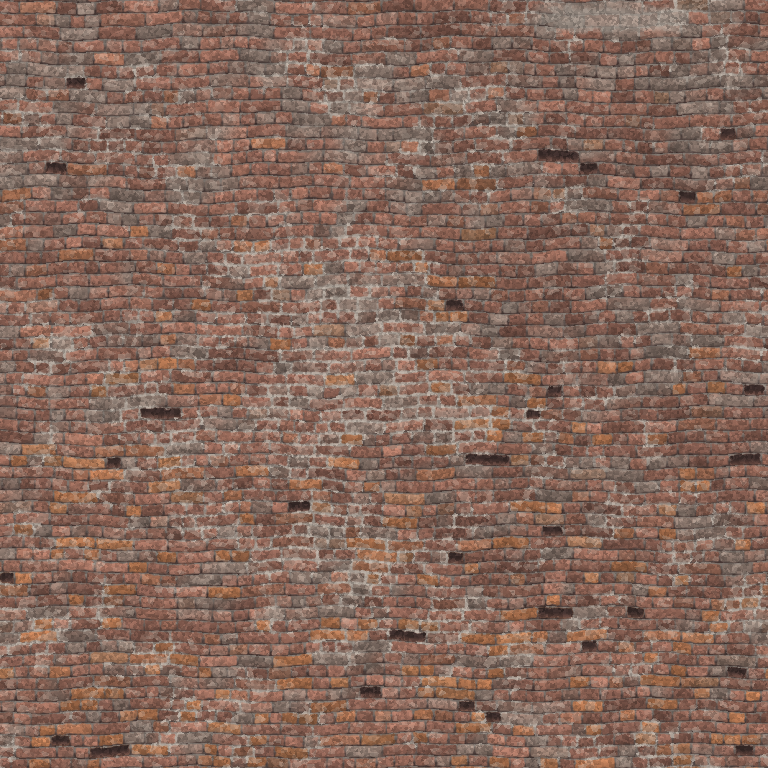
Give the GLSL for this texture, as a three.js fragment shader.

```glsl
varying vec2 vUv;

const float TAU = 6.2831853;
const float ROWS = 64.0;
const float PAIRS = 21.0;          // one long brick or two short ones each
const float ROW_SQUEEZE = 4.0;     // thinner courses toward the bottom
const float JITTER = 0.55;
const float JOINT = 0.075;         // half joint width, in courses
const float CORNER = 0.13;
const float HOLE_SHARE = 0.012;
const vec3 RED = vec3(0.61, 0.425, 0.36);
const vec3 DARK_RED = vec3(0.48, 0.335, 0.29);
const vec3 GREY = vec3(0.50, 0.445, 0.41);
const vec3 ORANGE = vec3(0.66, 0.43, 0.28);
const vec3 MORTAR = vec3(0.70, 0.66, 0.62);
const vec3 DUST = vec3(0.60, 0.55, 0.51);
const vec3 SHADOW = vec3(0.24, 0.18, 0.17);

float hash(vec2 p) {
  vec3 q = fract(p.xyx * 0.1031);
  q += dot(q, q.yzx + 33.33);
  return fract((q.x + q.y) * q.z);
}

// Cellular noise: x is the nearest distance, y a value per cell
vec2 cellular(vec2 p) {
  vec2 base = floor(p);
  vec2 best = vec2(9.0, 0.0);
  for (int j = -1; j <= 1; j++) {
    for (int i = -1; i <= 1; i++) {
      vec2 c = base + vec2(float(i), float(j));
      vec2 seed = c + vec2(hash(c + 3.7), hash(c + 91.3));
      float d = distance(p, seed);
      if (d < best.x) best = vec2(d, hash(c + 41.9));
    }
  }
  return best;
}

// Layered sines: broad tiling patches from about -1 to 1
float patches(vec2 p, float seed) {
  vec2 a = TAU * p;
  float warp = 1.3 * sin(2.0 * a.y + a.x + seed) + 0.8 * sin(5.0 * a.x - 3.0 * a.y);
  return 0.5 * sin(2.0 * a.x + warp + seed) * sin(3.0 * a.y - warp + 2.0 * seed)
       + 0.3 * sin(7.0 * a.x + 4.0 * a.y + 2.0 * warp - seed)
       + 0.25 * sin(11.0 * a.y - 5.0 * a.x + warp + 3.0 * seed);
}

float joint(float pair, float row) {
  return 2.0 * pair + JITTER * (hash(vec2(mod(pair, PAIRS), row + 57.0)) - 0.5);
}

void main() {
  vec2 uv = vUv;
  vec2 grain = cellular(uv * 300.0);
  vec2 chips = cellular(uv * vec2(110.0, 150.0));
  float soft = 0.04 + 0.6 * fwidth(vUv.y) * ROWS;

  // Courses, slightly wavy
  float y = uv.y * ROWS + ROW_SQUEEZE * uv.y * (1.0 - uv.y);
  y += 0.16 * sin(TAU * (3.0 * uv.x + 2.0 * uv.y)) + 0.07 * sin(TAU * (11.0 * uv.x - 5.0 * uv.y));
  float row = mod(floor(y), ROWS);
  float odd = mod(row, 2.0);

  // Bricks along the course
  float x = uv.x * 2.0 * PAIRS + 0.5 * odd + 0.6 * hash(vec2(row, 7.0));
  float pair = floor(0.5 * x);
  pair += step(joint(pair + 1.0, row), x) + step(joint(pair, row), x) - 1.0;
  float left = joint(pair, row);
  float right = joint(pair + 1.0, row);
  vec2 id = vec2(2.0 * mod(pair, PAIRS), row);
  if (hash(id + 19.0) < mix(0.82, 0.25, odd)) {
    float middle = 0.5 * (left + right) + 0.25 * (hash(id + 29.0) - 0.5);
    if (x < middle) right = middle;
    else { left = middle; id.x += 1.0; }
  }
  float aspect = ROWS / (2.0 * PAIRS);
  vec2 local = vec2((x - 0.5 * (left + right)) * aspect, fract(y) - 0.5);
  vec2 extent = vec2(0.5 * (right - left) * aspect, 0.5);

  // Wear: pale mortar, soot and one eroded strip near the top
  vec2 centre = (uv - vec2(0.44, 0.46)) / vec2(0.17, 0.22);
  float pale = patches(uv, 1.7) + 0.8 * exp(-dot(centre, centre));
  float soot = patches(uv, 4.1) + 0.35 * (uv.y - 0.4);
  vec2 strip = abs(uv - vec2(0.80, 0.975)) / vec2(0.085, 0.016);
  float eroded = 1.0 - smoothstep(0.7, 1.2, max(strip.x, strip.y) + 0.5 * (chips.y - 0.5));
  float lime = smoothstep(0.05, 0.8, pale + 0.9 * (chips.y - 0.5));

  // Chipped rounded brick outline
  float gap = JOINT * (0.75 + 0.5 * hash(id + 5.0)) + 0.04 * lime;
  vec2 q = abs(local) - extent + gap + CORNER;
  float dist = length(max(q, 0.0)) + min(max(q.x, q.y), 0.0) - CORNER;
  dist += 0.16 * (chips.x - 0.45) + 0.07 * (grain.y - 0.5);
  float face = 1.0 - smoothstep(-soft, soft, dist);

  // Brick colour
  vec3 brick = mix(RED, DARK_RED, hash(id + 11.0));
  brick = mix(brick, GREY, 0.85 * smoothstep(0.60, 0.95, hash(id + 23.0) + 0.28 * soot));
  brick = mix(brick, ORANGE, 0.8 * smoothstep(0.78, 1.0, hash(id + 37.0) + 0.25 * (0.5 - uv.y)));
  brick *= 0.88 + 0.26 * hash(id + 43.0);
  brick = mix(brick, DUST, 0.45 * smoothstep(0.55, 1.0, chips.y + 0.2 * pale));
  brick *= 0.80 + 0.30 * grain.y + 0.18 * (chips.y - 0.3);
  brick *= 1.0 + 0.20 * local.y;
  brick *= 1.0 - 0.04 * step(0.525, uv.x) * smoothstep(0.1, 0.3, uv.y);

  // Joints: shadow below each brick, mortar above
  float shade = smoothstep(0.25, -0.25, local.y) * 0.75 + 0.25;
  vec3 bed = mix(MORTAR * 0.72, SHADOW, shade * (0.6 + 0.4 * chips.y));
  bed = mix(bed, MORTAR, 0.85 * lime) * (0.85 + 0.3 * grain.y);
  vec3 colour = mix(bed, brick, face);

  // Missing bricks and the eroded strip
  float lost = step(hash(id + 71.0), HOLE_SHARE);
  vec3 hollow = mix(SHADOW, DARK_RED, 0.7 * smoothstep(0.1, -0.45, local.y)) * (0.75 + 0.4 * grain.y);
  colour = mix(colour, hollow, lost * face);
  colour = mix(colour, MORTAR * (0.75 + 0.3 * grain.y), 0.65 * eroded);

  gl_FragColor = vec4(colour, 1.0);
}
```
